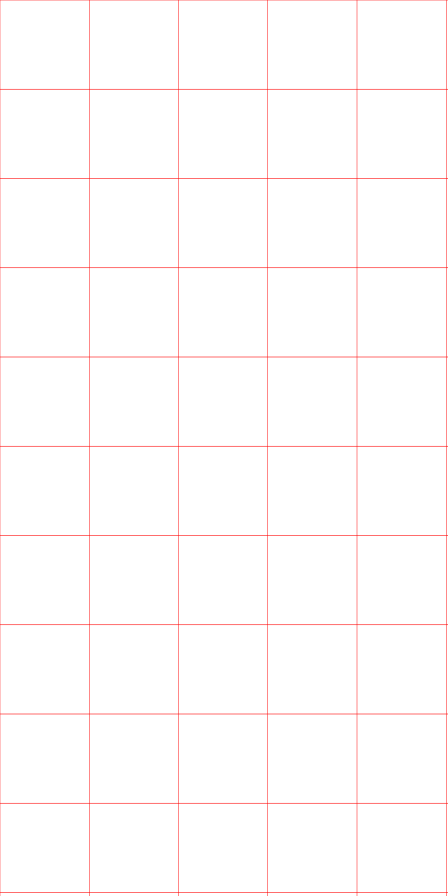
This pattern is drawn by a WebGL 1 fragment shader. Its source:

```glsl
precision highp float;
// Square grid of hairline red rules on white, five cells across and ten down.

uniform vec2 u_resolution;

// Exact box-filtered coverage of a rule of the given width at distance d.
vec2 ruleCoverage(vec2 d, vec2 width, float pixel) {
  vec2 upper = min(d + 0.5 * pixel, 0.5 * width);
  vec2 lower = max(d - 0.5 * pixel, -0.5 * width);
  return clamp((upper - lower) / pixel, 0.0, 1.0);
}

void main() {
  // Canvas units: the width is 256, measured from the top left corner.
  float pixel = 256.0 / u_resolution.x;
  vec2 p = vec2(gl_FragCoord.x, u_resolution.y - gl_FragCoord.y) * pixel;

  // Distance to the nearest vertical and horizontal rule.
  float cell = 51.0;
  vec2 d = abs(fract(p / cell + 0.5) - 0.5) * cell;

  // Overlay both sets of rules on the paper.
  vec2 rule = ruleCoverage(d, vec2(0.27, 0.33), pixel);
  float ink = 1.0 - (1.0 - rule.x) * (1.0 - rule.y);
  gl_FragColor = vec4(mix(vec3(1.0), vec3(1.0, 0.0, 0.0), ink), 1.0);
}
```
